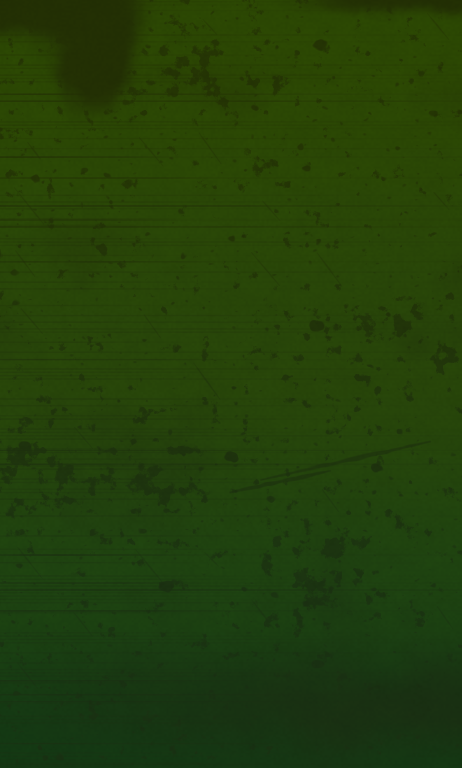
A WebGL 1 fragment shader for this texture:

```glsl
precision highp float;
// Weathered green wall: a vertical olive-to-forest gradient darkened by soft
// stains, gritty noise patches, scattered specks, scan lines and scratches.
// Every layer is a coverage mask, mixed towards a dark tint of the gradient.
uniform vec2 u_resolution;

float hash(vec2 p) {
  return fract(sin(dot(p, vec2(127.1, 311.7))) * 43758.5453);
}

float noise(vec2 p) {
  vec2 i = floor(p), f = fract(p);
  f = f * f * (3.0 - 2.0 * f);
  float low = mix(hash(i), hash(i + vec2(1.0, 0.0)), f.x);
  float high = mix(hash(i + vec2(0.0, 1.0)), hash(i + 1.0), f.x);
  return mix(low, high, f.y);
}

float fbm(vec2 p) {
  float sum = 0.0, amplitude = 0.5;
  for (int i = 0; i < 5; i++) {
    sum += amplitude * noise(p);
    p = mat2(1.6, 1.2, -1.2, 1.6) * p + 7.3;
    amplitude *= 0.5;
  }
  return sum;
}

float blob(vec2 p, vec2 center, vec2 radius) {
  vec2 d = (p - center) / radius;
  return exp(-dot(d, d));
}

// One ragged dot in a random share of the grid cells
float specks(vec2 p, float cells, float share, float radius, float seed, float px) {
  p += 0.004 * (vec2(noise(p * 150.0), noise(p * 150.0 + 40.0)) - 0.5);
  vec2 q = p * cells, id = floor(q) + seed;
  vec2 center = 0.3 + 0.4 * vec2(hash(id), hash(id + 17.0));
  float size = radius * mix(0.35, 1.0, pow(hash(id + 31.0), 2.0));
  vec2 d = (fract(q) - center) / cells * vec2(0.85, 1.1);
  return step(hash(id + 53.0), share) * (1.0 - smoothstep(size - px, size + px, length(d)));
}

// Tapered stroke with a broken, dry edge
float scratch(vec2 p, vec2 a, vec2 b, float width, float px) {
  vec2 along = b - a;
  float t = clamp(dot(p - a, along) / dot(along, along), 0.0, 1.0);
  float w = width * (0.3 + 0.7 * sin(3.14 * t)) * (0.5 + noise(p * vec2(60.0, 200.0)));
  return 1.0 - smoothstep(w - px, w + px, length(p - a - along * t));
}

// Short strokes falling to the right, sparse over the grid
float shortScratches(vec2 p, float cells, float share, float px) {
  vec2 q = p * cells, id = floor(q);
  vec2 center = (id + 0.4 + 0.2 * vec2(hash(id + 3.0), hash(id + 9.0))) / cells;
  vec2 reach = vec2(0.7, -0.7 - 0.3 * hash(id + 5.0)) * mix(0.12, 0.36, hash(id + 7.0)) / cells;
  return step(hash(id + 11.0), share) * scratch(p, center - reach, center + reach, 0.0008, px);
}

// Thin horizontal lines that fade out at random lengths from the left
float scanLines(vec2 p, float rows, float share, float seed, float px) {
  float row = floor(p.y * rows);
  float chance = hash(vec2(row, seed));
  float fade = 1.0 - smoothstep(0.1, 0.2 + 0.7 * hash(vec2(row, seed + 2.0)), p.x);
  float d = abs(fract(p.y * rows) - 0.5) / rows;
  float thin = 1.0 - smoothstep(0.0004, 0.0004 + px, d);
  return step(chance, share) * thin * (0.2 + 0.8 * fade) * (0.5 + 0.5 * noise(p * vec2(25.0, rows)));
}

vec3 wallColor(float y) {
  vec3 c = mix(vec3(0.075, 0.225, 0.075), vec3(0.115, 0.26, 0.065), smoothstep(0.02, 0.25, y));
  c = mix(c, vec3(0.155, 0.272, 0.036), smoothstep(0.2, 0.52, y));
  return mix(c, vec3(0.17, 0.28, 0.012), smoothstep(0.5, 0.95, y));
}

void main() {
  vec2 p = gl_FragCoord.xy / u_resolution.y;
  float px = 1.0 / u_resolution.y;
  vec3 wall = wallColor(p.y);
  vec3 dark = mix(vec3(0.10, 0.185, 0.07), vec3(0.135, 0.185, 0.015), smoothstep(0.1, 0.9, p.y));

  // Soft stains along the top and a dark band near the bottom
  vec2 warped = p + 0.05 * (vec2(fbm(p * 14.0), fbm(p * 14.0 + 20.0)) - 0.5);
  float stain = blob(warped, vec2(0.03, 1.01), vec2(0.17, 0.065));
  stain += blob(warped, vec2(0.125, 0.91), vec2(0.05, 0.065));
  stain += 0.9 * blob(warped, vec2(0.55, 1.01), vec2(0.16, 0.03));
  stain = smoothstep(0.15, 0.75, stain);
  float band = 0.95 * blob(warped, vec2(0.52, 0.075), vec2(0.38, 0.065));

  // Gritty patches: noise whose threshold drops inside broad areas
  float grit = blob(p, vec2(0.23, 0.38), vec2(0.07, 0.05));
  grit += 0.7 * blob(p, vec2(0.05, 0.39), vec2(0.09, 0.06));
  grit += 0.75 * blob(p, vec2(0.42, 0.28), vec2(0.09, 0.09));
  grit += 0.55 * blob(p, vec2(0.50, 0.56), vec2(0.12, 0.07));
  grit += 0.65 * blob(p, vec2(0.24, 0.91), vec2(0.13, 0.06));
  float grain = fbm(p * 75.0);
  float threshold = 0.70 - 0.22 * grit;
  float patches = 0.75 * smoothstep(threshold - 0.04, threshold + 0.08, grain);
  float haze = 0.22 * grit * fbm(p * 25.0) + 0.22 * smoothstep(0.5, 0.8, fbm(p * 9.0));

  // Sharp marks
  float marks = specks(p, 11.0, 0.30, 0.0085, 1.0, px);
  marks = max(marks, 0.85 * specks(p, 24.0, 0.28, 0.0042, 5.0, px));
  marks = max(marks, 0.65 * specks(p, 60.0, 0.22, 0.0022, 8.0, px));
  marks = max(marks, 0.6 * shortScratches(p, 13.0, 0.22, px));
  marks = max(marks, 0.75 * scratch(p, vec2(0.30, 0.359), vec2(0.43, 0.387), 0.003, px));
  marks = max(marks, 0.75 * scratch(p, vec2(0.34, 0.375), vec2(0.56, 0.425), 0.003, px));
  float lines = 0.75 * scanLines(p, 110.0, 0.20, 3.0, px);
  lines = max(lines, 0.35 * scanLines(p, 230.0, 0.45, 7.0, px));

  float cover = 1.0 - (1.0 - stain) * (1.0 - band) * (1.0 - patches) * (1.0 - haze);
  cover = 1.0 - (1.0 - cover) * (1.0 - 0.85 * marks) * (1.0 - lines);
  vec3 color = mix(wall, dark, cover);
  color *= 1.0 + 0.05 * (noise(p * 330.0) - 0.5) + 0.06 * (fbm(p * 40.0) - 0.48);
  gl_FragColor = vec4(color, 1.0);
}
```
